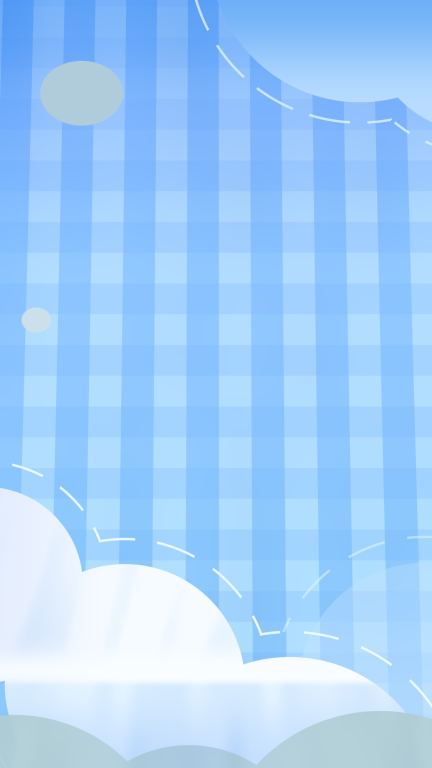
Give the GLSL for this background, as a Shadertoy shader.

```glsl
// A blue gingham cloth with scalloped clouds, dashed stitching and pale ovals.
// Clouds are unions of circles; each circle also carries the dash phase of its
// stitched outline. Stretched value noise adds soft folds. Canvas width is 1.

float hash(vec2 p) {
    vec3 q = fract(p.xyx * vec3(0.1031, 0.1030, 0.0973));
    q += dot(q, q.yzx + 33.33);
    return fract((q.x + q.y) * q.z);
}

float noise(vec2 p) {
    vec2 i = floor(p), f = fract(p);
    f = f * f * (3.0 - 2.0 * f);
    return mix(mix(hash(i), hash(i + vec2(1, 0)), f.x),
               mix(hash(i + vec2(0, 1)), hash(i + vec2(1, 1)), f.x), f.y);
}

// Antialiased inside of a signed distance
float fill(float d) {
    float aa = 0.75 / iResolution.x;
    return 1.0 - smoothstep(-aa, aa, d);
}

float oval(vec2 p, vec2 radii) {
    return (length(p / radii) - 1.0) * min(radii.x, radii.y);
}

// Soft-edged square wave: 1 during the first half of each period
float stripe(float x, float period) {
    return fill((abs(fract(x / period) - 0.5) - 0.25) * period);
}

// Joins a circle to a cloud; dash = (start angle, period, duty), in degrees
void lobe(vec2 p, vec2 centre, float radius, vec3 dash, inout float d, inout float on) {
    vec2 q = p - centre;
    float e = length(q) - radius;
    if (e < d) {
        d = e;
        float phase = fract((dash.x - degrees(atan(q.y, q.x))) / dash.y);
        float arc = (abs(phase - 0.5 * dash.z) - 0.5 * dash.z) * radians(dash.y);
        on = fill(arc * length(q));
    }
}

float stitch(float d, float gap, float on) {
    return on * fill(abs(d - gap) - 0.0028);
}

vec3 gingham(vec2 p) {
    // Columns lean gently toward the middle at the top
    float x = p.x - (0.5 - p.x) * (p.y - 0.85) * 0.06;
    float column = stripe(x - 0.017, 0.1507);
    float row = stripe(p.y - 1.086, 0.1424);
    vec3 dark = mix(vec3(0.53, 0.77, 0.99), vec3(0.54, 0.765, 1.0), smoothstep(0.5, 1.0, p.y));
    dark = mix(dark, vec3(0.48, 0.70, 0.99), smoothstep(1.1, 1.55, p.y));
    dark = mix(dark, vec3(0.36, 0.63, 0.97), smoothstep(1.5, 1.78, p.y));
    vec3 c = dark + column * vec3(0.10, 0.06, 0.005);
    c += row * mix(0.4, 1.0, column) * vec3(0.055, 0.04, 0.0) * (1.0 - smoothstep(1.2, 1.7, p.y) * 0.6);
    c -= vec3(0.04, 0.025, 0.0) * (1.0 - smoothstep(0.0, 0.15, p.x)) * smoothstep(0.8, 1.6, p.y);
    return c + (noise(p * vec2(7, 3)) - 0.5) * 0.02;
}

void mainImage(out vec4 fragColor, in vec2 fragCoord) {
    vec2 p = fragCoord / iResolution.x;
    vec3 col = gingham(p);

    // Ovals
    col = mix(col, vec3(0.69, 0.80, 0.86), fill(oval(p - vec2(0.189, 1.562), vec2(0.096, 0.075))));
    col = mix(col, vec3(0.80, 0.88, 0.92), fill(oval(p - vec2(0.084, 1.037), vec2(0.034, 0.029))));

    // Lower clouds: sheer one on the right, bright one in front
    float sheer = 9.0, sheerOn = 0.0, front = 9.0, frontOn = 0.0;
    lobe(p, vec2(0.984, 0.181), 0.294, vec3(143.3, 23.3, 0.63), sheer, sheerOn);
    lobe(p, vec2(-0.035, 0.424), 0.227, vec3(77.2, 24.7, 0.62), front, frontOn);
    lobe(p, vec2(0.289, 0.194), 0.278, vec3(101.9, 24.6, 0.65), front, frontOn);
    lobe(p, vec2(0.671, -0.086), 0.343, vec3(85.4, 19.6, 0.60), front, frontOn);
    col = mix(col, vec3(0.77, 0.89, 1.0), fill(sheer) * mix(0.6, 0.36, smoothstep(0.1, 0.45, p.y)));
    col = mix(col, vec3(0.9, 0.97, 1.0), 0.5 * stitch(sheer, 0.06, sheerOn) * (1.0 - fill(front - 0.058)));
    col = mix(col, vec3(0.94, 0.98, 1.0), 0.95 * stitch(front, 0.058, frontOn));

    // Cloth of the bright cloud, with slanted folds above and a draped band below
    float slant = noise(vec2((p.x - 0.25 * p.y) * 16.0, p.y * 4.0));
    vec3 cloth = mix(vec3(0.90, 0.935, 0.995), vec3(0.965, 0.985, 1.0), smoothstep(0.0, 0.3, p.x));
    cloth -= vec3(0.07, 0.035, 0.005) * smoothstep(0.5, 0.95, slant) * smoothstep(0.22, 0.32, p.y);
    cloth = mix(cloth, vec3(0.98, 0.995, 1.0), 0.8 * exp(-pow((p.y - 0.225) / 0.035, 2.0)));
    float drape = noise(vec2((p.x + 0.3 * p.y * (p.x - 0.5)) * 22.0, p.y * 5.0 + 7.0));
    vec3 band = mix(vec3(0.75, 0.86, 0.99), vec3(0.87, 0.94, 1.0), smoothstep(0.0, 0.2, p.y));
    band += (drape - 0.5) * vec3(0.07, 0.045, 0.01);
    cloth = mix(cloth, band, 1.0 - smoothstep(0.185, 0.209, p.y));
    col = mix(col, cloth, fill(front));

    // Muted hills along the bottom
    float hills = min(length(p - vec2(0.032, -0.252)) - 0.375,
                  min(length(p - vec2(0.437, -0.236)) - 0.289,
                      length(p - vec2(0.880, -0.259)) - 0.391));
    vec3 hill = mix(vec3(0.70, 0.81, 0.84), vec3(0.66, 0.78, 0.87), exp(-pow((p.x - 0.44) / 0.15, 2.0)));
    col = mix(col, hill + (drape - 0.5) * 0.03, 0.95 * fill(hills));

    // Upper cloud
    float top = 9.0, topOn = 0.0;
    lobe(p, vec2(0.833, 1.889), 0.348, vec3(-132.8, 19.8, 0.71), top, topOn);
    lobe(p, vec2(1.111, 1.731), 0.261, vec3(-122.0, 15.7, 0.5), top, topOn);
    vec3 topCloth = mix(vec3(0.72, 0.86, 1.0), vec3(0.43, 0.69, 0.97), smoothstep(1.53, 1.79, p.y));
    col = mix(col, topCloth, fill(top));
    col = mix(col, vec3(0.85, 0.94, 1.0), 0.85 * stitch(top, 0.047, topOn));

    fragColor = vec4(clamp(col, 0.0, 1.0), 1.0);
}
```
